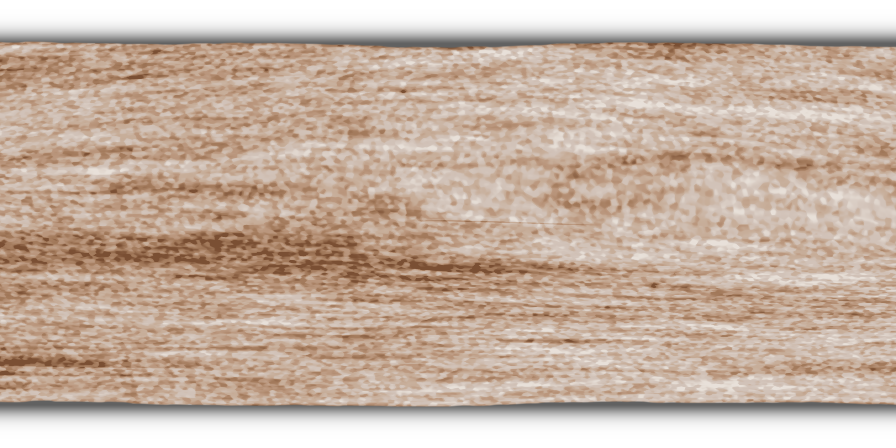
This texture is drawn by a Shadertoy shader. Its source:

```glsl
#define UMBER      vec3(0.48, 0.31, 0.20)
#define BROWN      vec3(0.64, 0.48, 0.36)
#define TAN        vec3(0.73, 0.59, 0.49)
#define SAND       vec3(0.78, 0.68, 0.60)
#define ASH        vec3(0.82, 0.76, 0.72)
#define CHALK      vec3(0.91, 0.88, 0.85)
#define BACKDROP   vec3(1.0)
#define BASE_TONE  0.62
#define STREAKS    0.46
#define SPECKLE    0.62
#define SHADOW     0.62
#define SHADOW_FADE 0.024

vec3 hash3(vec2 cell) {
    vec3 h = fract(cell.xyx * vec3(0.1031, 0.1030, 0.0973));
    h += dot(h, h.yxz + 33.33);
    return fract((h.xxy + h.yzz) * h.zyx);
}

// Smooth cellular noise: random cell values blended by distance, centred on 0
float cellNoise(vec2 p) {
    vec2 id = floor(p), f = p - id;
    float sum = 0.0, weights = 0.0;
    for (int j = -1; j <= 1; j++)
    for (int i = -1; i <= 1; i++) {
        vec2 offset = vec2(i, j);
        vec3 h = hash3(id + offset + 100.0);
        vec2 d = offset + h.xy - f;
        float w = exp(-5.0 * dot(d, d));
        sum += w * h.z;
        weights += w;
    }
    return sum / weights - 0.5;
}

float blob(vec2 p, vec2 centre, vec2 radius) {
    vec2 d = (p - centre) / radius;
    return exp(-dot(d, d));
}

float topEdge(float x) {
    return 0.901 + 0.004 * sin(4.3 * x + 0.6) + 0.003 * sin(9.0 * x + 2.0)
         - 0.010 * smoothstep(1.6, 2.0, x) + 0.003 * cellNoise(vec2(x * 28.0, 3.0));
}

float bottomEdge(float x) {
    return 0.098 + 0.005 * sin(4.2 * x + 1.4) + 0.002 * sin(11.0 * x)
         + 0.003 * cellNoise(vec2(x * 25.0, 9.0));
}

// Grain rises then falls near the top and drifts down through the middle
vec2 bendGrain(vec2 p) {
    float rise = 0.045 * sin(1.7 * p.x) * smoothstep(0.50, 0.80, p.y);
    float drift = -0.055 * p.x * exp(-pow((p.y - 0.43) / 0.16, 2.0));
    float ripple = 0.003 * sin(5.0 * p.x + 9.0 * p.y) + 0.0015 * sin(13.0 * p.x - 20.0 * p.y);
    return vec2(p.x, p.y - rise - drift - ripple);
}

// Broad light and dark zones of the plank
float zones(vec2 p, vec2 g) {
    float dark = 0.30 * blob(g, vec2(0.55, 0.475), vec2(0.55, 0.040))
               + 0.28 * blob(g, vec2(1.05, 0.440), vec2(0.50, 0.045))
               + 0.16 * blob(g, vec2(0.10, 0.400), vec2(0.60, 0.060))
               + 0.20 * blob(p, vec2(0.00, 0.860), vec2(0.50, 0.035))
               + 0.22 * blob(p, vec2(0.00, 0.180), vec2(0.25, 0.060))
               + 0.14 * blob(p, vec2(0.35, 0.590), vec2(0.35, 0.040))
               + 0.10 * exp(-5.0 * p.x);
    float light = 0.16 * blob(g, vec2(0.60, 0.750), vec2(0.70, 0.030))
                + 0.12 * blob(p, vec2(1.50, 0.740), vec2(0.60, 0.130))
                + 0.20 * blob(p, vec2(1.95, 0.375), vec2(0.30, 0.045))
                + 0.08 * blob(p, vec2(1.30, 0.540), vec2(0.50, 0.060));
    return light - dark;
}

// Small knots, one hairline crack and a pale scratch
float marks(vec2 p) {
    float knots = blob(p, vec2(0.43, 0.573), vec2(0.011, 0.004))
                + blob(p, vec2(0.90, 0.795), vec2(0.006, 0.003))
                + 0.6 * blob(p, vec2(1.46, 0.360), vec2(0.010, 0.007));
    float crackY = 0.503 + 0.003 * sin(8.0 * p.x) - 0.01 * (p.x - 1.1);
    float crack = smoothstep(0.0025, 0.0005, abs(p.y - crackY))
                * smoothstep(0.90, 1.0, p.x) * smoothstep(1.36, 1.25, p.x);
    vec2 s = p - vec2(0.93, 0.63);
    float scratch = blob(vec2(dot(s, vec2(0.78, 0.62)), dot(s, vec2(-0.62, 0.78))),
                         vec2(0.0), vec2(0.05, 0.004));
    return 0.15 * scratch - 0.8 * knots - 0.3 * crack;
}

vec3 woodColour(float t) {
    vec3 c = mix(UMBER, BROWN, smoothstep(-0.05, 0.20, t));
    c = mix(c, TAN, smoothstep(0.20, 0.42, t));
    c = mix(c, SAND, smoothstep(0.42, 0.60, t));
    c = mix(c, ASH, smoothstep(0.60, 0.84, t));
    return mix(c, CHALK, smoothstep(0.84, 1.20, t));
}

void mainImage(out vec4 fragColor, in vec2 fragCoord) {
    vec2 p = fragCoord / iResolution.y;
    float pixel = 1.0 / iResolution.y;
    vec2 g = bendGrain(p);

    // Fibres, from broad streaks to fine speckle
    float streaks = 0.75 * cellNoise(g * vec2(1.8, 24.0))
                  + 0.85 * cellNoise(g * vec2(4.0, 62.0) + 17.0)
                  + 0.85 * cellNoise(g * vec2(11.0, 125.0) + 41.0);
    float lines = cellNoise(g * vec2(2.2, 105.0) + 67.0) * mix(0.40, 0.18, smoothstep(0.25, 0.45, p.y));
    float speckle = cellNoise(g * vec2(85.0, 165.0) + 5.0);
    float tone = BASE_TONE + zones(p, g) + STREAKS * streaks + lines + SPECKLE * speckle + marks(p);

    // Plank outline with a thin dark rim
    float outside = max(p.y - topEdge(p.x), bottomEdge(p.x) - p.y);
    tone -= 0.30 * smoothstep(-0.010, 0.0, outside);
    vec3 wood = woodColour(tone);

    // Soft shadow cast on the backdrop
    float gap = max(max(p.y - 0.902, 0.097 - p.y), 0.0) / SHADOW_FADE;
    vec3 ground = BACKDROP * (1.0 - SHADOW * exp(-pow(gap, 1.5)));

    fragColor = vec4(mix(wood, ground, smoothstep(-pixel, pixel, outside)), 1.0);
}
```
